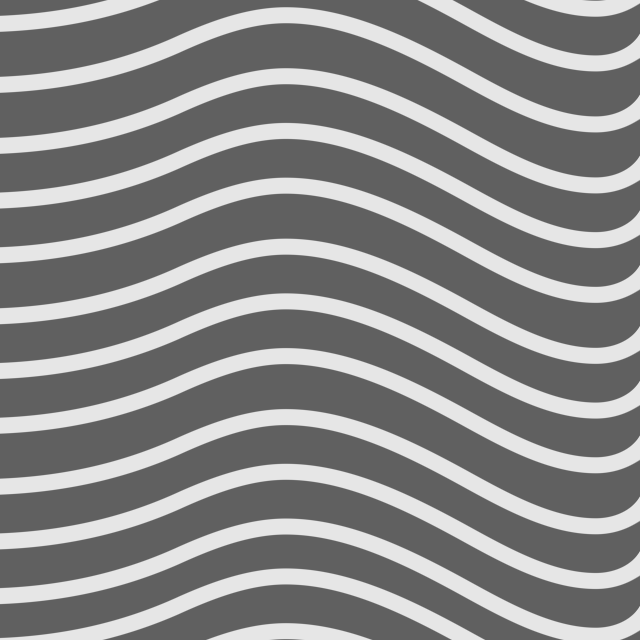
This pattern is drawn by a WebGL 2 fragment shader. Its source:

```glsl
#version 300 es
precision highp float;
// Light wavy stripes of even thickness stacked down a dark grey ground.
// One shared wave profile is built from cubic spans and an elliptic hook,
// then repeated downwards with slightly uneven gaps.

#define STRIPE_COUNT 14
#define FIRST_CREST -0.1570
#define PITCH 0.0855
#define EXTRA_GAP 0.0098
#define SHORT_GAP 0.0075
#define HALF_WIDTH 0.0125
#define TROUGH vec2(0.931, 0.1706)
#define HOOK_RADII vec2(0.0807, 0.0573)
#define GROUND_COLOR vec3(0.378)
#define STRIPE_COLOR vec3(0.902)

uniform vec2 u_resolution;
out vec4 fragColor;

// Cubic span between knots a and b, each holding (x, depth, slope).
float cubicSpan(vec3 a, vec3 b, float x) {
    float span = b.x - a.x;
    float t = (x - a.x) / span;
    float s = 1.0 - t;
    float ease = t * t * (3.0 - 2.0 * t);
    return mix(a.y, b.y, ease) + span * t * s * (a.z * s - b.z * t);
}

// Depth of the wave below its crest.
float waveDepth(float x) {
    vec3 start = vec3(0.0, 0.1087, -0.04);
    vec3 rise = vec3(0.28, 0.0449, -0.45);
    vec3 crest = vec3(0.4466, 0.0, 0.0);
    vec3 fall = vec3(0.7292, 0.0977, 0.55);
    vec3 trough = vec3(TROUGH, 0.0);
    if (x < rise.x) return cubicSpan(start, rise, x);
    if (x < crest.x) return cubicSpan(rise, crest, x);
    if (x < fall.x) return cubicSpan(crest, fall, x);
    if (x < trough.x) return cubicSpan(fall, trough, x);
    // The right end curls up along an ellipse.
    float u = (x - trough.x) / HOOK_RADII.x;
    return trough.y - HOOK_RADII.y * (1.0 - sqrt(max(1.0 - u * u, 0.0)));
}

// Crest position from the top: every third gap is wider, the last are tighter.
float crestHeight(float i) {
    float wideGaps = min(floor(i / 3.0), 3.0) + step(2.0, i);
    return FIRST_CREST + PITCH * i + EXTRA_GAP * wideGaps
         - SHORT_GAP * step(12.0, i);
}

void main() {
    vec2 p = gl_FragCoord.xy / u_resolution;
    float down = 1.0 - p.y;

    // Slope correction keeps the thickness constant across the stroke.
    float delta = 0.001;
    float slope = (waveDepth(p.x + delta) - waveDepth(p.x - delta)) / (2.0 * delta);
    float level = down - waveDepth(p.x);

    float nearest = 1.0;
    for (int i = 0; i < STRIPE_COUNT; i++) {
        nearest = min(nearest, abs(level - crestHeight(float(i))));
    }
    float edge = nearest / sqrt(1.0 + slope * slope) - HALF_WIDTH;

    // Smooth edge about one pixel wide.
    float blur = 0.75 / min(u_resolution.x, u_resolution.y);
    float stripe = 1.0 - smoothstep(-blur, blur, edge);
    fragColor = vec4(mix(GROUND_COLOR, STRIPE_COLOR, stripe), 1.0);
}
```
